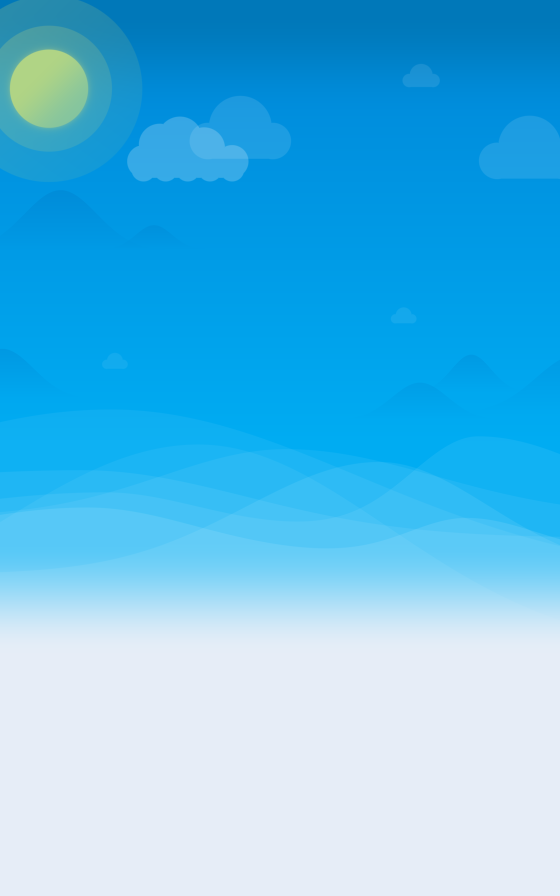
Reproduce this background procedurally as a Shadertoy shader.

```glsl
// Blue sky with a ringed sun, soft clouds, faint hills and translucent waves fading to a pale floor.
#define GRID 768.0                     // canvas height in layout units, y runs down
#define SKY_TOP vec3(0.0, 0.47, 0.725)
#define SKY_MID vec3(0.0, 0.555, 0.865)
#define SKY_LOW vec3(0.0, 0.675, 0.95)
#define FLOOR_COLOR vec3(0.9, 0.93, 0.97)
#define HILL_COLOR vec3(0.0, 0.5, 0.8)
#define SUN_COLOR vec3(0.85, 0.88, 0.45)
#define SUN_POS vec2(42.0, 76.0)
#define WAVE_ALPHA 0.075

// Coverage of a signed distance, softened over about one pixel
float fill(float d) {
    float pixel = GRID / iResolution.y;
    return smoothstep(0.75 * pixel, -0.75 * pixel, d);
}

float box(vec2 p, vec2 halfSize) {
    vec2 d = abs(p) - halfSize;
    return length(max(d, 0.0)) + min(max(d.x, d.y), 0.0);
}

// Bell curve with separate left and right widths
float bell(float x, float center, float leftWidth, float rightWidth) {
    float t = (x - center) / (x < center ? leftWidth : rightWidth);
    return exp(-t * t);
}

// Three-lobed cloud
float roundCloud(vec2 p, vec2 center, float halfWidth) {
    vec2 q = (p - center) / halfWidth;
    float d = length(q - vec2(0.0, -0.02)) - 0.62;
    d = min(d, length(vec2(abs(q.x) - 0.64, q.y - 0.25)) - 0.36);
    d = min(d, box(q - vec2(0.0, 0.4), vec2(0.64, 0.2)));
    return fill(d * halfWidth);
}

// Cloud with a row of upper lobes and a scalloped base
float puffyCloud(vec2 p, vec2 center, float halfWidth) {
    vec2 q = (p - center) / halfWidth;
    float d = box(q - vec2(0.0, 0.3), vec2(0.73, 0.17));
    for (int i = 0; i < 5; i++) {
        float t = float(i) * 0.5 - 1.0;
        float rise = 1.0 - t * t;
        vec2 lobe = vec2(0.73 * t - 0.13 * rise, 0.2 - 0.37 * rise + 0.16 * max(t, 0.0) * rise);
        d = min(d, length(q - lobe) - 0.27 - 0.1 * rise);
        d = min(d, length(q - vec2(0.73 * t, 0.33)) - 0.2);
    }
    return fill(d * halfWidth);
}

// Hill that dissolves toward its foot
float hill(vec2 p, vec2 peak, float width, float height) {
    float crest = peak.y + height * (1.0 - bell(p.x, peak.x, width, width));
    float fade = clamp(1.0 - (p.y - peak.y) / height, 0.0, 1.0);
    return fill(crest - p.y) * fade;
}

void addWave(inout vec3 color, float y, float crest, float strength) {
    color = mix(color, vec3(1.0), WAVE_ALPHA * strength * fill(crest - y));
}

void mainImage(out vec4 fragColor, in vec2 fragCoord) {
    vec2 p = vec2(fragCoord.x, iResolution.y - fragCoord.y) * GRID / iResolution.y;

    // Sky
    vec3 color = mix(SKY_TOP, SKY_MID, smoothstep(10.0, 100.0, p.y));
    color = mix(color, SKY_LOW, clamp((p.y - 90.0) / 290.0, 0.0, 1.0));

    // Hills
    color = mix(color, HILL_COLOR, 0.42 * hill(p, vec2(52.0, 163.0), 44.0, 52.0));
    color = mix(color, HILL_COLOR, 0.32 * hill(p, vec2(132.0, 193.0), 22.0, 21.0));
    color = mix(color, HILL_COLOR, 0.3 * hill(p, vec2(2.0, 299.0), 38.0, 43.0));
    color = mix(color, HILL_COLOR, 0.28 * hill(p, vec2(404.0, 304.0), 24.0, 32.0));
    color = mix(color, HILL_COLOR, 0.22 * hill(p, vec2(360.0, 328.0), 34.0, 32.0));
    color = mix(color, HILL_COLOR, 0.25 * hill(p, vec2(495.0, 304.0), 50.0, 50.0));

    // Sun: two rings, a rim glow and a shaded disc
    vec2 fromSun = p - SUN_POS;
    float sunDist = length(fromSun);
    float shade = (fromSun.x + fromSun.y) / 80.0;
    color = mix(color, SUN_COLOR, (0.14 - 0.04 * shade) * fill(sunDist - 80.0));
    color = mix(color, SUN_COLOR, (0.17 - 0.04 * shade) * fill(sunDist - 54.0));
    color = mix(color, SUN_COLOR, 0.3 * exp(-max(sunDist - 33.0, 0.0) / 2.5));
    vec3 disc = mix(vec3(0.69, 0.83, 0.52), vec3(0.52, 0.77, 0.62), smoothstep(-0.3, 0.6, shade));
    color = mix(color, disc, fill(sunDist - 33.5));

    // Clouds
    color = mix(color, vec3(1.0), 0.115 * roundCloud(p, vec2(206.0, 110.0), 43.5));
    color = mix(color, vec3(1.0), 0.115 * roundCloud(p, vec2(454.0, 127.0), 43.5));
    color = mix(color, vec3(1.0), 0.1 * roundCloud(p, vec2(361.0, 65.0), 16.0));
    color = mix(color, vec3(1.0), 0.08 * roundCloud(p, vec2(346.0, 270.5), 11.0));
    color = mix(color, vec3(1.0), 0.07 * roundCloud(p, vec2(98.5, 309.5), 11.0));
    color = mix(color, vec3(1.0), 0.21 * puffyCloud(p, vec2(161.0, 128.0), 52.0));

    // Waves
    addWave(color, p.y, 496.0 - 145.0 * bell(p.x, 95.0, 340.0, 300.0), 0.75);
    addWave(color, p.y, 561.0 - 180.0 * bell(p.x, 170.0, 250.0, 230.0), 0.7);
    addWave(color, p.y, 461.0 - 58.0 * bell(p.x, 70.0, 400.0, 200.0), 0.9);
    addWave(color, p.y, 443.0 - 58.0 * bell(p.x, 245.0, 150.0, 180.0), 0.8);
    addWave(color, p.y, 452.0 - 78.0 * bell(p.x, 410.0, 80.0, 150.0)
        - 30.0 * bell(p.x, 90.0, 200.0, 110.0), 0.9);
    addWave(color, p.y, 492.0 - 96.0 * bell(p.x, 325.0, 160.0, 133.0), 1.0);
    addWave(color, p.y, 475.0 - 40.0 * bell(p.x, 75.0, 180.0, 130.0)
        - 31.0 * bell(p.x, 400.0, 70.0, 85.0), 1.3);

    // Pale floor
    color = mix(color, FLOOR_COLOR, smoothstep(465.0, 560.0, p.y));
    fragColor = vec4(color, 1.0);
}
```
